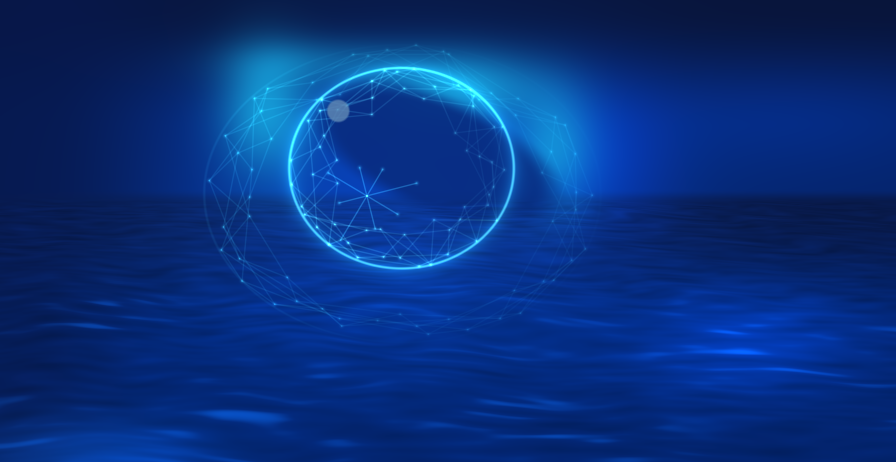
Give the GLSL for this background, as a Shadertoy shader.

```glsl
// A glowing wire-mesh ring floats over a dark blue sea at night.
// Sky and light come from soft elliptical blobs, waves from gradient noise in
// perspective, and both meshes from looped nodes scattered around an ellipse.

vec2 hash2(vec2 p) {
    p = vec2(dot(p, vec2(127.1, 311.7)), dot(p, vec2(269.5, 183.3)));
    return fract(sin(p) * 43758.5);
}

float corner(vec2 cell, vec2 offset, vec2 f) {
    return dot(hash2(cell + offset) * 2.0 - 1.0, f - offset);
}

float gradientNoise(vec2 p) {
    vec2 cell = floor(p), f = fract(p);
    vec2 u = f * f * f * (f * (f * 6.0 - 15.0) + 10.0);
    float low = mix(corner(cell, vec2(0, 0), f), corner(cell, vec2(1, 0), f), u.x);
    float high = mix(corner(cell, vec2(0, 1), f), corner(cell, vec2(1, 1), f), u.x);
    return mix(low, high, u.y);
}

float blob(vec2 p, vec2 center, vec2 radius) {
    vec2 q = (p - center) / radius;
    return exp(-dot(q, q));
}

float segmentDistance(vec2 p, vec2 a, vec2 b) {
    vec2 ab = b - a;
    return length(p - a - ab * clamp(dot(p - a, ab) / dot(ab, ab), 0.0, 1.0));
}

float stroke(float d, float width) {
    float pixel = 1.0 / iResolution.y;
    return smoothstep(width + pixel, 0.0, abs(d));
}

// Node on a unit ring, pulled inward by a random share of the depth
vec2 meshNode(float i, float depth, float seed) {
    vec2 h = hash2(vec2(mod(i, 56.0), seed));
    float angle = 6.2832 * (i + h.x) / 56.0;
    return (1.0 - depth * h.y * h.y) * vec2(cos(angle), sin(angle));
}

float mesh(vec2 p, vec2 radius, float depth, float seed) {
    float light = 0.0;
    for (float i = 0.0; i < 56.0; i++) {
        vec2 a = radius * meshNode(i, depth, seed);
        vec2 b = radius * meshNode(i + 2.0, depth, seed);
        vec2 c = radius * meshNode(i + 5.0, depth, seed);
        light += 0.25 * stroke(segmentDistance(p, a, b), 0.0008);
        light += 0.25 * stroke(segmentDistance(p, a, c), 0.0008);
        light += 0.60 * blob(p, a, vec2(0.004));
    }
    return light;
}

float ellipseDistance(vec2 p, vec2 radius) {
    return (length(p / radius) - 1.0) * min(radius.x, radius.y);
}

void mainImage(out vec4 fragColor, in vec2 fragCoord) {
    vec2 p = fragCoord / iResolution.y;
    p.x *= 1.939 * iResolution.y / iResolution.x;
    float horizon = 0.576;

    // Sky, darker at the top and the left
    vec3 color = mix(vec3(0.02, 0.14, 0.42), vec3(0.03, 0.08, 0.23), smoothstep(0.72, 0.98, p.y));
    color = mix(color, vec3(0.025, 0.09, 0.29), 0.85 * smoothstep(0.5, 0.1, p.x));
    color += vec3(0.0, 0.03, 0.10) * blob(p, vec2(1.7, 0.75), vec2(0.35, 0.13));

    // Sea, dark below the horizon
    float depth = max(horizon - p.y, 0.0);
    vec3 sea = mix(vec3(0.03, 0.10, 0.29), vec3(0.01, 0.14, 0.43), smoothstep(0.02, 0.3, depth));
    sea = mix(sea, vec3(0.025, 0.10, 0.31), 0.7 * smoothstep(0.4, 0.0, p.x));
    sea += vec3(0.0, 0.09, 0.28) * blob(p, vec2(1.62, 0.26), vec2(0.25, 0.12));
    sea += vec3(0.01, 0.12, 0.25) * blob(p, vec2(0.2, 0.0), vec2(0.25, 0.09));
    color = mix(color, sea, smoothstep(horizon + 0.015, horizon - 0.015, p.y));

    // Blue haze and cyan light around the ring
    color += vec3(0.01, 0.12, 0.31) * blob(p, vec2(0.86, 0.57), vec2(0.46, 0.34));
    color += vec3(0.0, 0.05, 0.20) * blob(p, vec2(1.28, 0.66), vec2(0.17, 0.18));
    float cyan = 0.88 * blob(p, vec2(0.575, 0.76), vec2(0.095, 0.13));
    cyan += 0.40 * blob(p, vec2(0.70, 0.865), vec2(0.20, 0.05));
    cyan += 0.85 * blob(p, vec2(1.00, 0.81), vec2(0.17, 0.075));
    cyan += 0.75 * blob(p, vec2(1.20, 0.68), vec2(0.085, 0.12));
    color = mix(color, vec3(0.09, 0.65, 0.87), min(cyan, 0.90));

    // Tilted dark hollow inside the light
    vec2 tilted = mat2(0.92, 0.39, -0.39, 0.92) * (p - vec2(0.945, 0.665));
    float hollow = smoothstep(1.18, 0.82, length(tilted / vec2(0.27, 0.115)));
    color = mix(color, vec3(0.03, 0.17, 0.50), 0.9 * hollow);

    // Waves: streaks that shrink toward the horizon
    vec2 wave = vec2(p.x * 3.5 / (depth + 0.3), 24.0 * log(depth + 0.15));
    wave.y += 2.5 * gradientNoise(wave * vec2(0.6, 0.15));
    float swell = gradientNoise(wave) + 0.5 * gradientNoise(wave * vec2(2.1, 1.9) + 7.0);
    float crest = smoothstep(0.12, 0.6, swell) * smoothstep(0.08, 0.35, depth);
    float patches = smoothstep(-0.25, 0.4, gradientNoise(p * vec2(2.5, 6.0) + 3.0));
    float water = smoothstep(0.0, 0.03, depth);
    color *= 1.0 + 0.25 * swell * water;
    color += vec3(0.02, 0.15, 0.26) * crest * patches;

    // Outer mesh, strongest at the left
    vec2 outer = p - vec2(0.871, 0.581), outerRadius = vec2(0.429, 0.322);
    float fade = mix(0.65, 0.25, smoothstep(-0.38, 0.0, outer.x));
    float lines = fade * mesh(outer, outerRadius, 0.30, 3.0);
    lines += 0.3 * fade * fade * stroke(ellipseDistance(outer, outerRadius), 0.0015);
    color += vec3(0.15, 0.46, 0.42) * lines;

    // Inner mesh and its thin rim
    vec2 inner = p - vec2(0.869, 0.636), innerRadius = vec2(0.243, 0.217);
    float rim = ellipseDistance(inner, innerRadius);
    float side = 0.3 + 0.5 * smoothstep(0.05, -0.2, inner.x) + 0.4 * smoothstep(0.05, 0.2, abs(inner.y));
    color += vec3(0.25, 0.55, 0.45) * side * mesh(inner, innerRadius, 0.42, 8.0);
    color += vec3(0.22, 0.42, 0.30) * stroke(rim, 0.0025);
    color += vec3(0.04, 0.22, 0.24) * exp(-abs(rim) * 80.0);

    // Fan of threads from a hub at the lower left of the ring
    vec2 hub = vec2(-0.075, -0.06);
    for (float i = 0.0; i < 8.0; i++) {
        float angle = 0.785 * i + 0.25;
        vec2 tip = hub + (0.06 + 0.06 * hash2(vec2(i, 5.0)).x) * vec2(cos(angle), sin(angle));
        float thread = 0.5 * stroke(segmentDistance(inner, hub, tip), 0.0008);
        color += vec3(0.15, 0.42, 0.38) * (thread + 0.5 * blob(inner, tip, vec2(0.004)));
    }

    // Pale disc
    float disc = smoothstep(0.027, 0.021, length(p - vec2(0.732, 0.760)));
    color = mix(color, vec3(0.36, 0.52, 0.70), 0.85 * disc);

    fragColor = vec4(clamp(color, 0.0, 1.0), 1.0);
}
```
